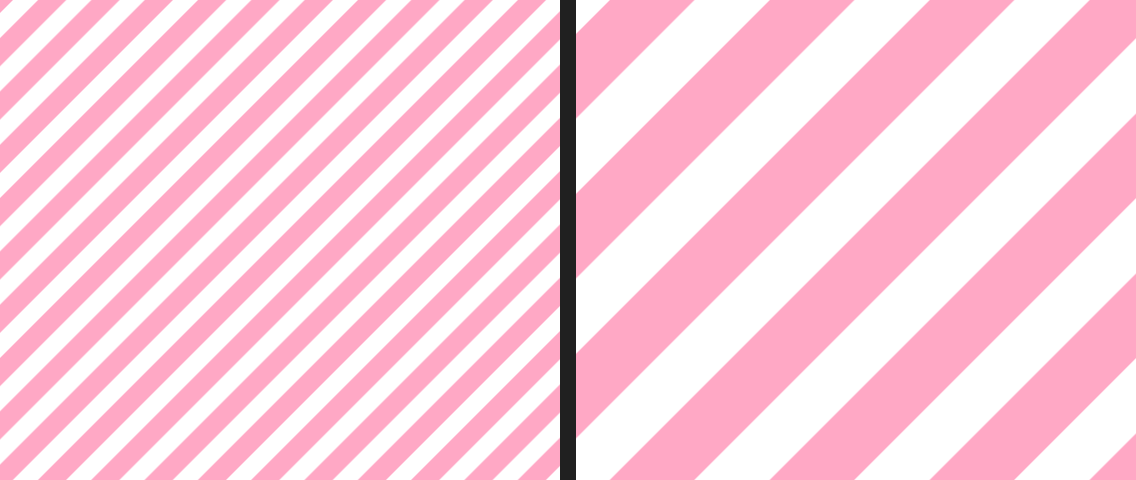
Left: the whole. Right: its middle third, enlarged.
Write a Shadertoy shader that draws this pattern.

```glsl
// Diagonal candy stripes: even pink bands on white, rising to the right at 45 degrees.
// Position is projected onto the stripe normal, repeated with fract, and
// turned into a signed distance to the band edge for smooth coverage.

const vec3 WHITE = vec3(1.0);
const vec3 PINK = vec3(1.0, 0.659, 0.773);

const float PERIOD = 0.0952;      // horizontal spacing, in canvas widths
const float PINK_SHARE = 0.529;   // part of each period that is pink
const float PHASE = 0.979;        // band centre from the top left, in periods
const float EDGE_PIXELS = 1.4;    // width of the smoothed edge

// Signed distance to the nearest band, negative inside.
float bandDistance(float position, float period, float share, float phase) {
    float cell = fract(position / period - phase + 0.5) - 0.5;
    return (abs(cell) - 0.5 * share) * period;
}

// Linear coverage across an edge of the given width.
float coverage(float distanceToEdge, float edgeWidth) {
    return clamp(0.5 - distanceToEdge / edgeWidth, 0.0, 1.0);
}

void mainImage(out vec4 fragColor, in vec2 fragCoord) {
    // Canvas-width units, measured right and down from the top left corner.
    vec2 point = vec2(fragCoord.x, iResolution.y - fragCoord.y) / iResolution.x;

    // Project onto the unit normal of the stripes.
    vec2 normal = normalize(vec2(1.0));
    float spacing = PERIOD * normal.x;
    float band = bandDistance(dot(point, normal), spacing, PINK_SHARE, PHASE);

    float pink = coverage(band, EDGE_PIXELS / iResolution.x);
    fragColor = vec4(mix(WHITE, PINK, pink), 1.0);
}
```
